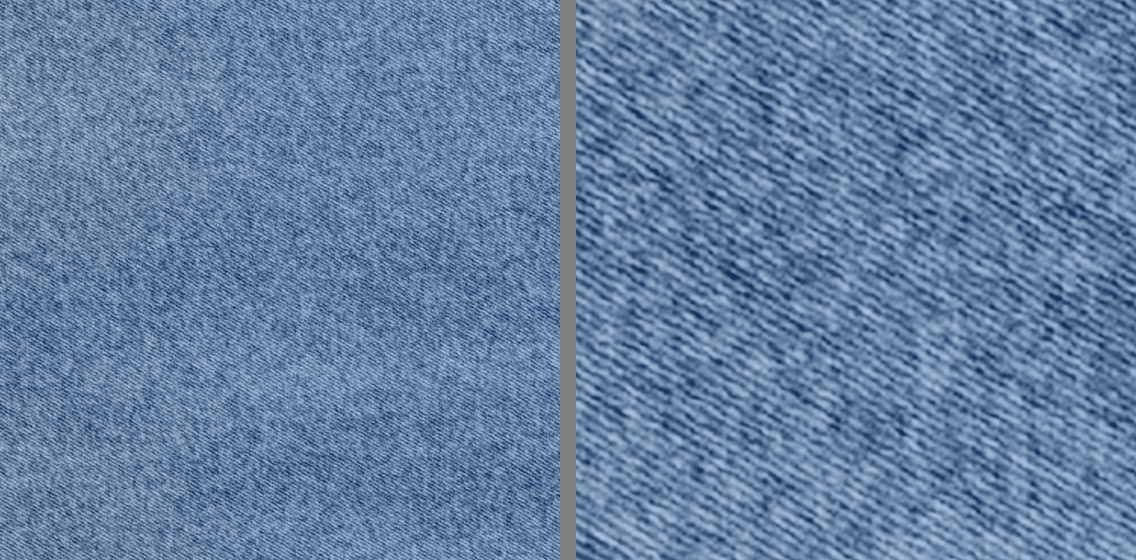
Left: the whole. Right: its middle third, enlarged.
Give the GLSL for this texture, as a WebGL 2 fragment shader.

```glsl
#version 300 es
precision highp float;

uniform vec2 u_resolution;
out vec4 fragColor;

// Dye colours; the tone may run a little past either end
const vec3 INDIGO = vec3(0.18, 0.30, 0.45);
const vec3 FADED = vec3(0.55, 0.65, 0.77);
const vec3 TINT_SHIFT = vec3(-0.012, 0.0, 0.012);
const float MEAN_TONE = 0.648;
const float HIGHLIGHT_ROLLOFF = 0.28;

// Twill weave, counted per canvas height
const float RIDGES = 142.0;
const float RIDGE_SLOPE = 0.58;
const float STITCHES = 150.0;
const float RIDGE_WOBBLE = 0.15;
const float RIDGE_CONTRAST = 0.31;
const float STITCH_CONTRAST = 0.29;

// Yarn, fuzz and wash
const float YARNS = 200.0;
const float YARN_CONTRAST = 0.08;
const float FUZZ_SCALE = 370.0;
const float FUZZ_CONTRAST = 0.32;
const float WASH_CONTRAST = 0.10;
const float WASH_GRADIENT = 0.10;

const int SAMPLES = 2;
const float TAU = 6.2831853;

// Integer hash of a lattice point, from -1 to 1
float hash(vec2 cell, uint seed) {
    uvec2 q = uvec2(ivec2(cell));
    uint h = q.x * 1597334677u ^ q.y * 3812015801u ^ seed * 2654435769u;
    h = (h ^ (h >> 16)) * 2246822519u;
    h = (h ^ (h >> 13)) * 3266489917u;
    h ^= h >> 16;
    return float(h >> 8) / 8388607.5 - 1.0;
}

float noise(vec2 p, uint seed) {
    vec2 cell = floor(p);
    vec2 f = p - cell;
    f = f * f * (3.0 - 2.0 * f);
    float low = mix(hash(cell, seed), hash(cell + vec2(1, 0), seed), f.x);
    float high = mix(hash(cell + vec2(0, 1), seed), hash(cell + vec2(1, 1), seed), f.x);
    return mix(low, high, f.y);
}

// Broad, mostly horizontal fading
float wash(vec2 p) {
    float sum = 0.0;
    float weight = 1.0;
    vec2 scale = vec2(1.6, 6.0);
    for (uint i = 0u; i < 4u; i++) {
        sum += weight * noise(p * scale + float(i) * 7.3, 10u + i);
        weight *= 0.58;
        scale *= 2.3;
    }
    return WASH_CONTRAST * sum + WASH_GRADIENT * (p.y - 0.5);
}

// Straight diagonal ridges broken into short uneven stitches
float twill(vec2 p) {
    float across = (p.y + RIDGE_SLOPE * p.x) * RIDGES;
    across += RIDGE_WOBBLE * (noise(p * 16.0, 1u) + noise(p * 190.0, 2u));
    float stitch = noise(vec2(p.x * STITCHES, across), 3u);
    float depth = 1.0 + 0.5 * noise(p * 110.0, 4u);
    return RIDGE_CONTRAST * depth * cos(TAU * across) + STITCH_CONTRAST * stitch;
}

// Uneven warp and weft threads
float yarn(vec2 p) {
    float warp = noise(p * vec2(YARNS, 26.0), 5u);
    float weft = noise(p * vec2(26.0, YARNS), 6u);
    return YARN_CONTRAST * (warp + weft);
}

vec3 denim(vec2 p) {
    float fuzz = FUZZ_CONTRAST * noise(p * FUZZ_SCALE, 7u);
    float relief = wash(p) + twill(p) + yarn(p) + fuzz;
    float tone = MEAN_TONE + relief - HIGHLIGHT_ROLLOFF * relief * relief;
    float tint = noise(p * vec2(1.6, 2.4), 8u) + 0.8 * (p.x - 0.5);
    return mix(INDIGO, FADED, clamp(tone, -0.3, 1.35)) + TINT_SHIFT * tint;
}

void main() {
    // Average a small grid of samples within each pixel
    vec3 colour = vec3(0.0);
    for (int j = 0; j < SAMPLES; j++) {
        for (int i = 0; i < SAMPLES; i++) {
            vec2 offset = (vec2(i, j) + 0.5) / float(SAMPLES) - 0.5;
            colour += denim((gl_FragCoord.xy + offset) / u_resolution.y);
        }
    }
    fragColor = vec4(colour / float(SAMPLES * SAMPLES), 1.0);
}
```
